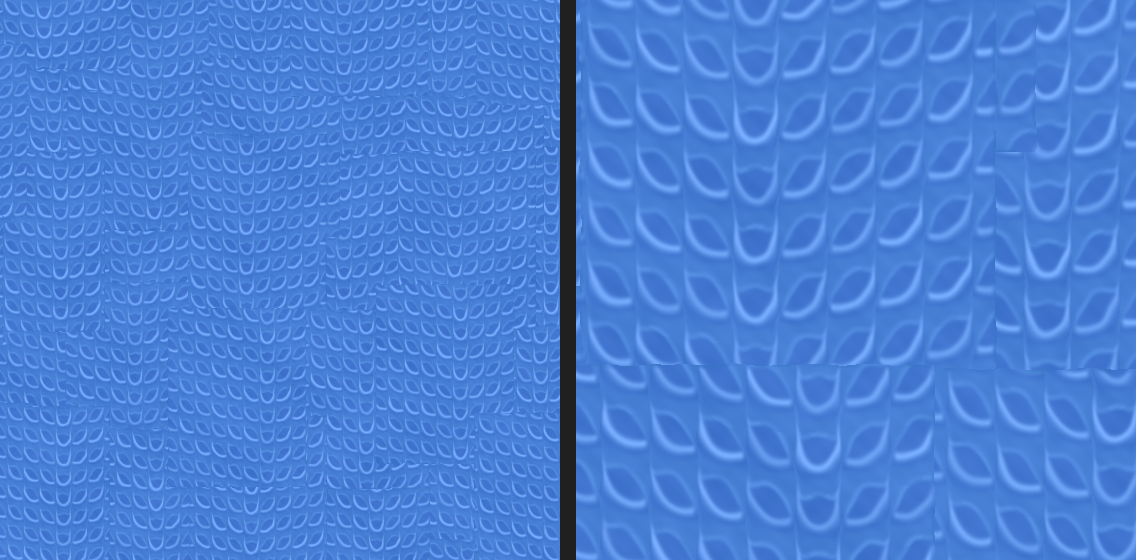
Left, the full canvas; right, a detail of the centre.
Write a three.js fragment shader that draws this texture map.

```glsl
// Blue embossed leaf scales: rows of hooked strokes open outward from a central U.
// Overlapping jittered boxes split the sheet into patches, each with its own axis;
// folded columns and fract rows repeat the strokes, layered sines add slight wear.
varying vec2 vUv;

const vec2 PATCHES = vec2(5.5, 4.5);     // patches across and up
const vec2 PITCH = vec2(0.0288, 0.0355); // stroke column and row spacing
const vec2 JITTER = vec2(0.18, 0.22);    // patch drift, in patch units
const float STROKE = 0.0023;
const float PI = 3.14159;

const vec3 DEEP = vec3(0.25, 0.455, 0.81);
const vec3 GROUND = vec3(0.275, 0.495, 0.83);
const vec3 VEIL = vec3(0.34, 0.57, 0.9);
const vec3 LIGHT = vec3(0.47, 0.68, 1.0);
const vec3 SEAM = vec3(0.21, 0.46, 0.76);

float hash(vec2 p) {
  vec3 q = fract(p.xyx * vec3(0.1031, 0.1030, 0.0973));
  q += dot(q, q.yzx + 33.33);
  return fract((q.x + q.y) * q.z);
}

vec2 hash2(vec2 p) {
  return vec2(hash(p), hash(p + 41.7));
}

// Layered sines in -1..1
float ripple(vec2 p) {
  return (sin(p.x + 1.7 * sin(p.y * 0.7)) + sin(p.y * 1.3 + 1.9 * sin(p.x * 0.6))
    + sin((p.x + p.y) * 2.1)) / 3.0;
}

float boxDistance(vec2 p, vec2 halfSize) {
  vec2 d = abs(p) - halfSize;
  return max(d.x, d.y);
}

float softLine(float d, float width) {
  return exp(-d * d / (width * width));
}

// Topmost patch: xy = its id, z = distance to its edge
vec3 findPatch(vec2 uv) {
  vec2 p = uv * PATCHES;
  vec3 found = vec3(0.0);
  float top = -1.0;
  for (int j = -1; j <= 1; j++) {
    for (int i = -1; i <= 1; i++) {
      vec2 id = floor(p) + vec2(float(i), float(j));
      vec2 centre = id + 0.5 + (hash2(id + 7.0) * 2.0 - 1.0) * JITTER;
      float d = boxDistance((p - centre) / PATCHES, (0.5 + JITTER) / PATCHES);
      float rank = hash(id + 93.0);
      if (d <= 0.0 && rank > top) {
        top = rank;
        found = vec3(id, -d);
      }
    }
  }
  return found;
}

// Height (x) and slope (y) over one column: a U in the centre, a hook beside it
vec2 strokeCurve(float t, float isCentre) {
  float s = mix((t - 0.24) / 0.76, 2.0 * t - 1.0, isCentre);
  float ds = mix(1.32, 2.0, isCentre);
  return vec2(s * s * (0.36 + 0.36 * s * s), (0.72 * s + 1.44 * s * s * s) * ds);
}

// Row units to canvas distance for a line of the given slope
float rowScale(float slope) {
  return PITCH.y / sqrt(1.0 + pow(slope * PITCH.y / PITCH.x, 2.0));
}

// Stroke (x), upper leaf edge (y), leaf body (z), signed stroke distance (w)
vec4 leafScale(vec2 p, vec2 seed) {
  float across = abs(p.x) / PITCH.x;
  float column = floor(across + 0.5);
  float t = across - column + 0.5;
  vec2 curve = strokeCurve(t, 1.0 - step(0.5, column));
  float v = p.y / PITCH.y - curve.x - 0.1 * column;
  float row = floor(v + 0.5);
  float d = (v - row) * rowScale(curve.y);

  float vary = hash(vec2(column * sign(p.x), row) + seed * 17.0 + 200.0);
  float taper = smoothstep(0.0, 0.14, t) * (1.0 - smoothstep(0.9, 1.0, t));
  float stroke = softLine(d, STROKE) * taper * mix(0.6, 1.05, vary);

  float above = fract(v);
  float crown = 0.58 * sin(PI * t);
  float crownSlope = curve.y + 0.58 * PI * cos(PI * t);
  float edge = softLine((above - crown) * rowScale(crownSlope), STROKE * 0.75) * taper;
  float body = smoothstep(0.0, 0.1, above) * (1.0 - smoothstep(crown - 0.1, crown, above));
  return vec4(stroke, edge * mix(1.0, 0.4, vary), body, d);
}

void main() {
  // Uneven lay of the sheet
  vec2 uv = vUv + 0.0009 * vec2(ripple(vUv * 130.0), ripple(vUv.yx * 115.0 + 9.0));
  vec3 cell = findPatch(uv);
  vec2 drift = hash2(cell.xy + 150.0) - 0.5;
  vec2 axis = (cell.xy + 0.5 + drift * vec2(0.4, 1.0)) / PATCHES;
  vec4 leaf = leafScale(uv - axis, cell.xy);

  // Relief tones, from broad shading to bright strokes
  float shade = 0.014 * ripple(vUv * 24.0) + 0.014 * ripple(vUv * 210.0);
  vec3 color = mix(GROUND, DEEP, leaf.z);
  color = mix(color, DEEP, softLine(leaf.w + 0.0045, 0.002) * 0.8) + shade;
  color = mix(color, VEIL, leaf.y * 0.9);
  float inside = mix(0.3, 1.0, smoothstep(0.0, 0.004, cell.z));
  color = mix(color, LIGHT, clamp(leaf.x * inside, 0.0, 1.0));

  // Broken hairline where patches meet
  float worn = smoothstep(-0.3, 0.5, ripple(vUv * 160.0 + 4.0));
  color = mix(color, SEAM, softLine(cell.z, 0.0014) * worn * 0.65);
  gl_FragColor = vec4(color, 1.0);
}
```
